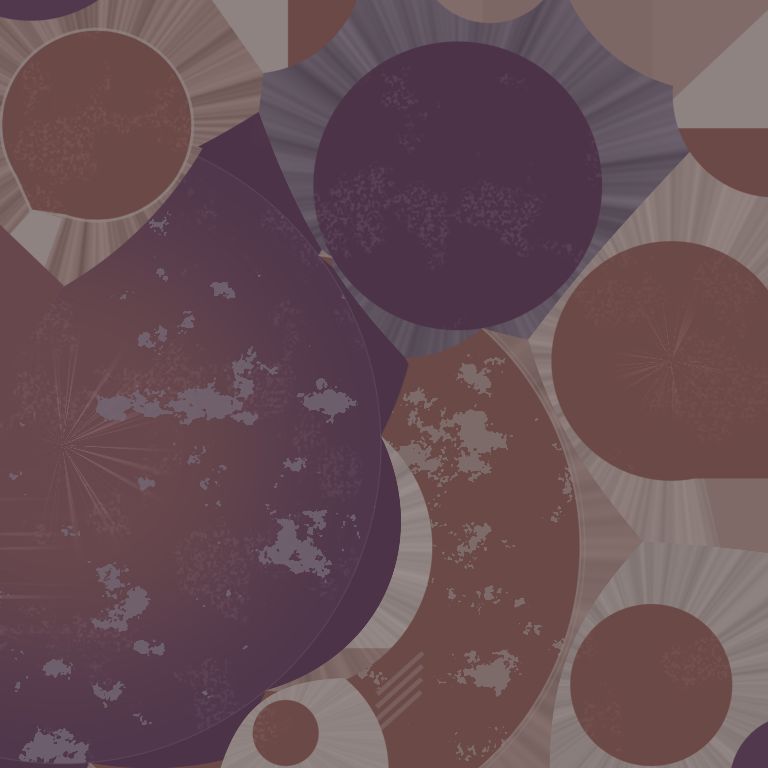
This background is drawn by a three.js fragment shader. Its source:

```glsl
varying vec2 vUv;

const float SOFT = 0.0011;
const vec3 BROWN = vec3(0.42, 0.285, 0.275);
const vec3 PLUM = vec3(0.3, 0.2, 0.28);
const vec3 MAUVE = vec3(0.405, 0.28, 0.3);
const vec3 SLATE = vec3(0.37, 0.325, 0.375);
const vec3 TAUPE = vec3(0.49, 0.405, 0.395);
const vec3 PALE = vec3(0.56, 0.515, 0.505);

// Discs: centre and radius
const vec3 ROSE = vec3(0.126, 0.837, 0.123);
const vec3 NIGHT = vec3(0.596, 0.758, 0.188);
const vec3 EAST = vec3(0.874, 0.53, 0.156);
const vec3 SOUTH = vec3(0.848, 0.108, 0.1055);
const vec3 SEED = vec3(0.372, 0.0456, 0.043);
const vec3 GIANT = vec3(0.081, 0.4206, 0.415);
const vec2 RING = vec2(0.374, 0.288);
const float RING_IN = 0.189;
const float RING_OUT = 0.3815;

float cover(float d) { return 1.0 - smoothstep(-SOFT, SOFT, d); }
float rim(float d, float w) { return cover(abs(d) - w); }
float disc(vec3 c) { return length(vUv - c.xy) - c.z; }
float blob(float x, float y, float r) {
  vec2 q = (vUv - vec2(x, y)) / r;
  return exp(-dot(q, q));
}

// Negative on the right of a to b
float side(vec2 a, vec2 b) {
  vec2 d = normalize(b - a), q = vUv - a;
  return d.x * q.y - d.y * q.x;
}
float wedge(vec2 a, vec2 b, vec2 c) { return max(side(a, b), side(b, c)); }

vec2 gradient(vec2 i) {
  float h = 6.2832 * fract(sin(dot(i, vec2(127.1, 311.7))) * 43758.5);
  return vec2(cos(h), sin(h));
}

float noise(vec2 p) {
  vec2 i = floor(p), f = p - i, e = vec2(1.0, 0.0);
  vec2 u = f * f * (3.0 - 2.0 * f);
  return mix(mix(dot(gradient(i), f), dot(gradient(i + e), f - e), u.x),
    mix(dot(gradient(i + e.yx), f - e.yx), dot(gradient(i + 1.0), f - 1.0), u.x), u.y);
}

float fbm(vec2 p) {
  float sum = 0.0, amp = 0.6;
  for (int i = 0; i < 5; i++) {
    sum += amp * noise(p);
    p = mat2(1.6, 1.2, -1.2, 1.6) * p + 3.7;
    amp *= 0.62;
  }
  return sum;
}

// Streaks fanning out from a centre
float rays(vec2 c) {
  vec2 d = normalize(vUv - c + 1e-5);
  return noise(d * 9.0 + c * 40.0) + 0.8 * noise(d * 31.0 + c * 70.0);
}
float fan(vec2 c, float r) {
  return smoothstep(0.1, 0.5, rays(c)) * smoothstep(r, 0.02, length(vUv - c));
}

// The nearest disc owns the cell
void claim(inout vec3 col, inout float best, float d, vec3 cell) {
  col = mix(col, cell, cover(d - best));
  best = min(best, d);
}

void main() {
  vec2 p = vUv;
  float dust = noise(p * 230.0) * 0.6 + noise(p * 110.0) * 0.4;
  float grain = fbm(p * vec2(17.0, 20.0)) + dust * 0.2;
  float speck = smoothstep(0.06, 0.2, fbm(p * 9.0 + 8.0)) * smoothstep(-0.1, 0.25, dust);

  // South cell
  float best = disc(SOUTH);
  vec3 col = PALE - 0.025 + 0.055 * rays(SOUTH.xy);
  col = mix(col, BROWN + 0.03 * speck, cover(best));

  // East cell with its squared-off corner
  float d = disc(EAST);
  vec3 cell = mix(TAUPE, PALE, 0.6) + 0.07 * rays(EAST.xy);
  float corner = max(side(vec2(0.9375, 0.286), vec2(0.917, 0.378)), p.y - 0.379);
  cell = mix(cell, TAUPE + 0.01, cover(corner));
  float tab = max(max(p.y - EAST.y, EAST.x - p.x), 0.377 - p.y);
  cell = mix(cell, BROWN + 0.05 * fan(EAST.xy, 0.09) + 0.02 * speck, cover(min(d, tab)));
  claim(col, best, d, cell);

  // Night cell
  d = disc(NIGHT);
  cell = SLATE + 0.02 * smoothstep(0.0, 0.12, d) + 0.07 * rays(NIGHT.xy);
  cell = mix(cell, PLUM + 0.055 * speck, cover(d));
  claim(col, best, d, cell);

  // Ring cell with worn patches
  float r = length(p - RING);
  float h = max(r - RING_OUT, RING_IN - r);
  cell = mix(TAUPE, mix(PALE, TAUPE, cover(p.y - 0.156)), cover(r - RING_IN));
  cell += 0.06 * rays(RING);
  float worn = blob(0.6, 0.44, 0.075) + blob(0.53, 0.4, 0.04)
    + blob(0.66, 0.12, 0.055) + 0.7 * blob(0.6, 0.29, 0.05);
  float chips = smoothstep(0.0, 0.04, grain + dust * 0.15 + worn * 0.36 - 0.34);
  vec3 band = mix(BROWN, PALE - 0.05, chips * 0.75);
  vec2 slant = mat2(0.74, -0.67, 0.67, 0.74) * (p - vec2(0.505, 0.087));
  for (int i = 0; i < 4; i++) {
    vec2 bar = abs(slant - float(i) * 0.012 + vec2(0.0, 0.02)) - vec2(0.04, 0.003);
    band = mix(band, TAUPE, 0.7 * cover(max(bar.x, bar.y)));
  }
  cell = mix(cell, band, cover(h));
  cell = mix(cell, PALE, 0.6 * rim(r - RING_OUT, 0.001) + 0.4 * rim(r - RING_OUT - 0.006, 0.0008));
  claim(col, best, h > 0.0 ? h : -0.5 * h, cell);

  // Giant cell with worn patches
  float giant = disc(GIANT);
  cell = PLUM + 0.025 * rays(GIANT.xy) * smoothstep(0.03, 0.1, giant);
  vec3 body = mix(MAUVE, PLUM + 0.015, smoothstep(-0.3, 0.01, giant));
  body += 0.08 * fan(GIANT.xy, 0.17) * smoothstep(0.04, 0.1, p.x) + 0.035 * speck;
  float brushed = smoothstep(0.15, 0.4, noise(p * vec2(3.0, 110.0)));
  body += 0.09 * brushed * blob(0.0, 0.27, 0.06);
  worn = blob(0.25, 0.48, 0.1) + blob(0.39, 0.33, 0.085) + blob(0.41, 0.5, 0.04)
    + blob(0.17, 0.19, 0.07) + blob(0.06, 0.04, 0.07) + 0.8 * blob(0.43, 0.25, 0.04);
  chips = smoothstep(0.0, 0.03, grain + worn * 0.3 - 0.38);
  body = mix(body, SLATE + 0.08, chips * 0.8);
  cell = mix(cell, body, cover(giant));
  cell = mix(cell, SLATE, 0.6 * rim(giant, 0.0007));
  claim(col, best, giant, cell);

  // Rose cell, also cutting into the giant
  d = disc(ROSE);
  cell = TAUPE + 0.1 * rays(ROSE.xy);
  vec2 tip = vec2(0.042, 0.727), notch = vec2(0.013, 0.695), joint = vec2(0.083, 0.628);
  float tail = wedge(vec2(0.126, 0.715), tip, vec2(0.01, 0.798));
  tail = min(d, max(tail, max(p.x - 0.126, p.y - 0.798)));
  cell = mix(cell, BROWN + 0.035 * speck, cover(tail));
  cell = mix(cell, PALE, 0.75 * rim(tail - 0.002, 0.0018));
  vec2 heel = vec2(0.081, 0.716);
  float kite = max(wedge(notch, tip, heel), side(heel, vec2(0.059, 0.655)));
  cell = mix(cell, PALE, cover(kite));
  claim(col, best, d, cell);
  col = mix(col, cell, cover(max(disc(vec3(-0.164, 1.056, 0.495)), giant - 0.012)));
  col = mix(col, MAUVE, cover(wedge(notch, joint, vec2(0.0, 0.503))));

  // Seed cell
  d = disc(SEED);
  cell = mix(PALE + 0.03 * rays(SEED.xy), BROWN + 0.04 * speck, cover(d));
  col = mix(col, cell, cover(max(d - giant, disc(vec3(0.352, -0.003, 0.154)))));

  // Cells cut by the border
  d = max(side(vec2(0.345, 0.902), vec2(0.276, 1.0)), disc(vec3(0.326, 1.052, 0.148)));
  col = mix(col, mix(BROWN, PALE, cover(p.x - 0.375)), cover(d));
  col = mix(col, TAUPE + 0.02 * cover(p.x - 0.628), cover(disc(vec3(0.638, 1.065, 0.095))));
  cell = TAUPE + 0.015 * cover(0.85 - p.x);
  cell = mix(cell, PALE, cover(side(vec2(0.885, 0.879), vec2(1.0, 0.987))));
  cell = mix(cell, BROWN, cover(p.y - 0.833));
  d = min(disc(vec3(0.931, 1.091, 0.21)), disc(vec3(1.009, 0.876, 0.133)));
  col = mix(col, cell, cover(d));
  d = min(disc(vec3(0.04, 1.13, 0.157)), disc(vec3(1.04, -0.02, 0.09)));
  col = mix(col, PLUM + 0.02, cover(d));

  gl_FragColor = vec4(col, 1.0);
}
```
